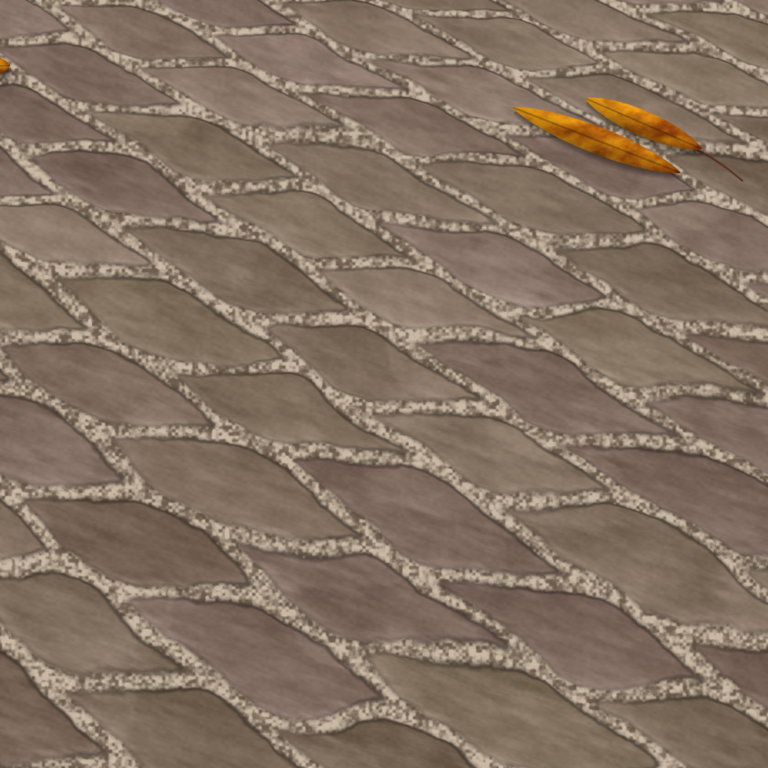
A Shadertoy shader for this texture:

```glsl
// Slanted stone paving seen in mild perspective, with gritty mortar and fallen leaves.
// The ground is mapped to staggered columns of cells; each cell holds a rounded
// box with uneven edges, and layered noise gives the grain, wear and grit.

#define COLUMN_WIDTH 0.151
#define ROW_COUNT 12.8
#define PERSPECTIVE 0.53
#define SLANT 1.393
#define STAGGER 0.4
#define JOINT 0.062
#define STONE_DARK vec3(0.405, 0.340, 0.287)
#define STONE_LIGHT vec3(0.575, 0.505, 0.450)
#define MORTAR_DARK vec3(0.43, 0.365, 0.305)
#define MORTAR_LIGHT vec3(0.79, 0.725, 0.645)
#define LEAF_GOLD vec3(0.86, 0.57, 0.08)
#define LEAF_RUST vec3(0.50, 0.20, 0.03)

float hash(vec2 p) {
    return fract(sin(dot(p, vec2(127.1, 311.7))) * 43758.55);
}

float noise(vec2 p) {
    vec2 i = floor(p), f = fract(p);
    f = f * f * (3.0 - 2.0 * f);
    return mix(mix(hash(i), hash(i + vec2(1, 0)), f.x),
               mix(hash(i + vec2(0, 1)), hash(i + vec2(1, 1)), f.x), f.y);
}

float fbm(vec2 p) {
    float sum = 0.0, amp = 0.533;
    for (int i = 0; i < 4; i++) {
        sum += amp * noise(p);
        p = mat2(1.6, 1.2, -1.2, 1.6) * p + 7.3;
        amp *= 0.5;
    }
    return sum;
}

// Rounded box; the two obtuse corners of the slanted stone are rounder
float stoneDistance(vec2 f) {
    float radius = f.x * f.y < 0.0 ? 0.2 : 0.06;
    vec2 q = abs(f) - (0.5 - JOINT) + radius;
    return length(max(q, 0.0)) + min(max(q.x, q.y), 0.0) - radius;
}

// Pointed leaf from a to b: returns coverage, position along and offset across
vec3 leafShape(vec2 p, vec2 a, vec2 b, float halfWidth, float blur) {
    vec2 axis = b - a, r = p - a;
    float along = dot(r, axis) / dot(axis, axis);
    float across = (axis.x * r.y - axis.y * r.x) / length(axis);
    float width = halfWidth * pow(max(4.0 * along * (1.0 - along), 0.0), 0.75);
    float inside = step(0.0, along) * step(along, 1.0);
    return vec3(inside * smoothstep(blur, -blur, abs(across) - width), along, across / halfWidth);
}

vec3 addLeaf(vec3 color, vec2 p, vec2 a, vec2 b, float halfWidth, float px) {
    float shadow = leafShape(p + vec2(-0.002, 0.006), a, b, halfWidth, 0.006).x;
    color *= 1.0 - 0.4 * shadow;
    vec3 leaf = leafShape(p, a, b, halfWidth, px);
    float mottling = fbm(p * vec2(45.0, 70.0));
    vec3 tint = mix(LEAF_GOLD, LEAF_RUST, clamp(0.6 * leaf.y + 1.6 * (mottling - 0.45), 0.0, 1.0));
    tint *= 0.95 + 0.2 * leaf.z;
    tint *= 1.0 - 0.25 * smoothstep(0.14, 0.0, abs(leaf.z));
    return mix(color, tint, leaf.x);
}

void mainImage(out vec4 fragColor, in vec2 fragCoord) {
    vec2 p = fragCoord / iResolution.xy;
    float px = 1.0 / iResolution.y;

    // Ground plane to column and row coordinates
    float down = 1.0 - p.y;
    float depth = 1.0 + PERSPECTIVE * down;
    vec2 ground = vec2((p.x + 0.182 - SLANT * down) / (COLUMN_WIDTH * depth),
                       ROW_COUNT * down / depth);
    ground += 0.16 * (vec2(noise(p * 11.0), noise(p * 10.0 + 31.0)) - 0.5);

    // Staggered cells with stones of uneven length
    float column = floor(ground.x + 0.5);
    float row = ground.y - 0.78 - STAGGER * column;
    row += 0.32 * (noise(vec2(column * 7.0, row * 0.9 + 20.0)) - 0.5);
    vec2 id = vec2(column, floor(row + 0.5));
    vec2 f = vec2(ground.x - column, row - id.y);

    // Chipped outline
    float d = stoneDistance(f);
    d += 0.07 * (fbm(p * 38.0) - 0.5) + 0.05 * (noise(p * 13.0 + id) - 0.5);
    float edge = 0.012 + px / (0.09 * depth);

    // Stone: own tone, worn patches, slanted grain and fine pits
    vec2 grainAxis = vec2(0.94, -0.34);
    vec2 grainPos = vec2(dot(p, grainAxis) * 26.0, dot(p, grainAxis.yx * vec2(-1, 1)) * 105.0);
    float grain = fbm(grainPos + id * 5.0);
    float pits = noise(p * 210.0);
    float worn = smoothstep(0.53, 0.6, noise(p * 7.0 + id * 3.7) + 0.08 * (grain - 0.5));
    float tone = 0.42 + 0.3 * (hash(id) - 0.5) + 0.7 * (fbm(p * 8.0 + id * 2.3) - 0.5);
    tone += 0.2 * worn + 0.3 * f.y - 0.12 * f.x + 0.75 * (grain - 0.5) + 0.16 * (pits - 0.5);
    tone += 0.2 * (p.y - 0.5);
    vec3 stone = mix(STONE_DARK, STONE_LIGHT, clamp(tone, -0.25, 1.25));
    stone += mix(vec3(0.0, 0.004, -0.018), vec3(0.012, -0.004, 0.012), hash(id + 9.0));

    // Dark rim, strongest on the upper right faces; pale dust on the opposite ones
    float facing = smoothstep(-0.4, 0.4, f.x - 0.5 * f.y);
    stone *= 1.0 - (0.12 + 0.3 * facing) * smoothstep(-0.05, 0.0, d);
    stone += 0.07 * (1.0 - facing) * smoothstep(-0.12, -0.02, d) * grain;

    // Mortar: coarse grit with dark crevices
    float grit = 0.55 * fbm(p * 95.0) + 0.45 * noise(p * 230.0);
    vec3 mortar = mix(MORTAR_DARK, MORTAR_LIGHT, smoothstep(0.22, 0.72, grit));
    mortar *= 0.84 + 0.16 * smoothstep(0.0, 0.05, d);
    vec3 color = mix(stone, mortar, smoothstep(-edge, edge, d));

    // Leaves, with a thin curved stalk
    float stalkT = clamp((p.x - 0.905) / 0.061, 0.0, 1.0);
    vec2 stalk = vec2(0.905 + 0.061 * stalkT, 0.806 - 0.041 * stalkT * (0.7 + 0.3 * stalkT));
    color = mix(color, vec3(0.33, 0.16, 0.1), 0.8 * smoothstep(0.0015 + px, 0.0005, length(p - stalk)));
    color = addLeaf(color, p, vec2(0.762, 0.872), vec2(0.914, 0.806), 0.0165, px);
    color = addLeaf(color, p, vec2(0.668, 0.860), vec2(0.886, 0.775), 0.0175, px);
    color = addLeaf(color, p, vec2(-0.035, 0.912), vec2(0.013, 0.915), 0.013, px);

    fragColor = vec4(clamp(color, 0.0, 1.0), 1.0);
}
```
